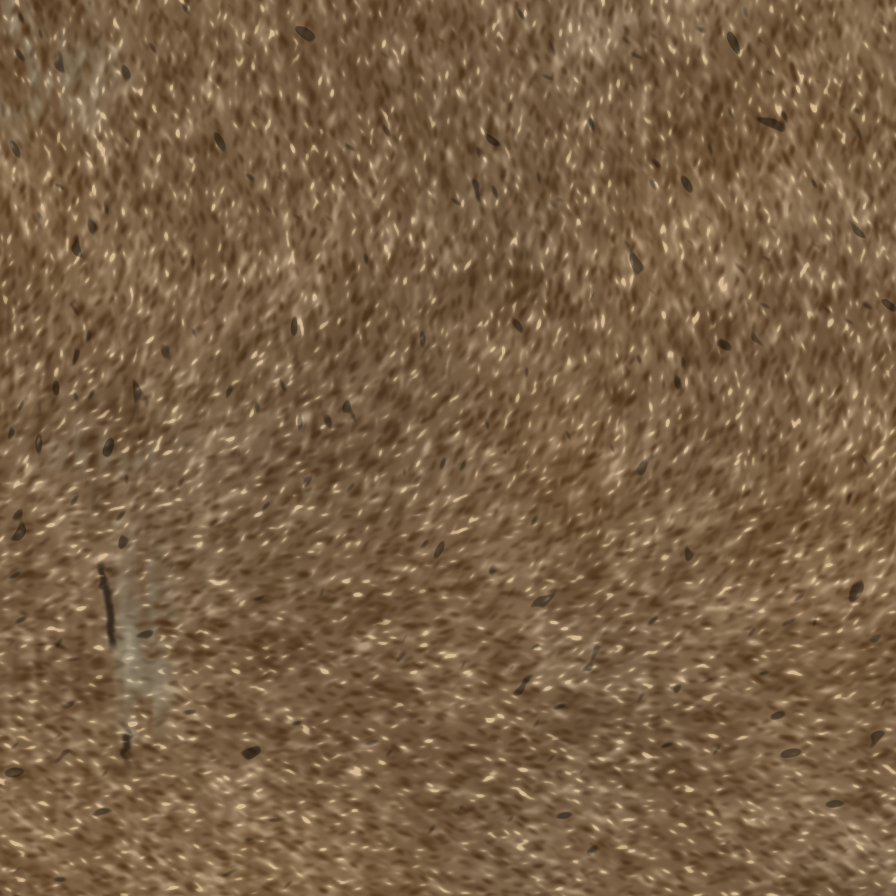
Reproduce this texture procedurally as a Shadertoy shader.

```glsl
// Worn brown hide: short soft fibres whose direction turns from upright at the
// top to nearly level at the bottom. Oriented cellular grains at several scales
// drive a brown ramp; grey scuffs, a broken crack and pale flecks lie on top.

const vec3 BASE_BROWN = vec3(0.476, 0.376, 0.268);
const vec3 TONE_STEP = vec3(0.068, 0.068, 0.064);  // colour change per unit of tone
const vec3 SCUFF_GREY = vec3(0.49, 0.45, 0.37);
const vec3 CRACK_BROWN = vec3(0.17, 0.13, 0.09);
const vec3 FLECK_GLOW = vec3(0.15, 0.14, 0.10);

const float COARSE_CELLS = 64.0;   // cells across the canvas
const float FINE_CELLS = 108.0;
const float MOTTLE_CELLS = 19.0;
const float COARSE_GAIN = 2.2;
const float FINE_GAIN = 2.2;
const float MOTTLE_GAIN = 0.9;
const float SKEW = 0.10;           // lifts highlights more than it deepens shadows
const float FIBRE_JITTER = 1.0;    // random turn of each fibre, in radians

vec3 hash3(vec2 cell) {
    vec3 h = fract(cell.xyx * vec3(0.1031, 0.1030, 0.0973));
    h += dot(h, h.yxz + 33.33);
    return fract((h.xxy + h.yzz) * h.zyx);
}

// Signed cellular noise: one soft elongated fibre per cell, light or dark.
float fibres(vec2 p, float angle, float thinness) {
    vec2 home = floor(p);
    float sum = 0.0;
    for (int j = -1; j <= 1; j++) {
        for (int i = -1; i <= 1; i++) {
            vec2 cell = home + vec2(i, j);
            vec3 rnd = hash3(cell + 57.0);
            float turn = angle + FIBRE_JITTER * (fract(rnd.z * 7.31) - 0.5);
            vec2 along = vec2(cos(turn), sin(turn));
            vec2 d = p - cell - rnd.xy;
            float across = dot(d, vec2(-along.y, along.x));
            float fade = max(0.0, 1.0 - dot(d, d));
            sum += (2.0 * rnd.z - 1.0) * fade * fade * exp(-thinness * across * across);
        }
    }
    return sum;
}

// Slow drift from layered sines, roughly -1 to 1.
float drift(vec2 p) {
    float a = sin(5.1 * p.x + 3.7 * p.y + 1.6 * sin(4.3 * p.y));
    float b = sin(9.7 * p.x - 7.9 * p.y + 1.3 * sin(6.1 * p.x + 2.0));
    float c = sin(17.0 * p.y + 8.0 * p.x + 1.7 * sin(11.0 * p.x));
    return 0.45 * a + 0.33 * b + 0.22 * c;
}

// Soft elliptical patch: 1 at the centre, 0 beyond the radius.
float patchMask(vec2 p, vec2 centre, vec2 radius) {
    return 1.0 - smoothstep(0.2, 1.0, length((p - centre) / radius));
}

// Direction of the nap, in radians from the horizontal.
float napAngle(vec2 p) {
    float height = p.y + 0.12 * (p.x - 0.3) + 0.05 * drift(p * 0.8);
    return mix(-0.2, 1.7, smoothstep(0.08, 0.85, height));
}

void mainImage(out vec4 fragColor, in vec2 fragCoord) {
    vec2 p = fragCoord / iResolution.xy;
    float nap = napAngle(p);
    float slow = drift(p);

    // Fibre layers
    float coarse = fibres(p * COARSE_CELLS, nap, 14.0);
    float fine = fibres(p * FINE_CELLS + 211.0, nap, 11.0);
    float mottle = fibres(p * MOTTLE_CELLS + 83.0, nap, 3.0);
    float weave = fibres(p * vec2(70.0, 16.0) + 419.0, 1.57, 9.0);
    float weaveAmount = max(smoothstep(0.5, 1.0, p.y), 1.0 - smoothstep(0.1, 0.4, p.x));

    // Tone and brown ramp
    float tone = COARSE_GAIN * coarse + FINE_GAIN * fine + MOTTLE_GAIN * mottle
               + 0.8 * weaveAmount * weave + 0.25 * slow;
    tone = clamp(tone + SKEW * (tone * tone - 1.0), -2.5, 3.2);
    vec3 colour = BASE_BROWN + TONE_STEP * tone;
    colour += vec3(0.008, 0.0, -0.010) * slow;

    // Grey scuffs, ragged along the fibres
    float scuff = patchMask(p, vec2(0.158, 0.28), vec2(0.055, 0.17));
    scuff = max(scuff, 0.8 * patchMask(p, vec2(0.04, 0.93), vec2(0.14, 0.13)));
    scuff = max(scuff, 0.45 * patchMask(p, vec2(0.12, 0.50), vec2(0.14, 0.04)));
    scuff *= smoothstep(-0.45, 0.4, 0.7 * weave + 0.6 * mottle + 0.4 * coarse);
    colour = mix(colour, SCUFF_GREY + 0.6 * TONE_STEP * tone, 0.8 * scuff);

    // Broken crack beside the lower scuff
    float crackX = 0.142 - 0.125 * (p.y - 0.15) + 0.002 * sin(45.0 * p.y) + 0.004 * coarse;
    float crackSpan = smoothstep(0.13, 0.17, p.y) * (1.0 - smoothstep(0.34, 0.50, p.y));
    float crackGaps = smoothstep(-0.5, 0.6, sin(38.0 * p.y + 1.9) + 0.5 * sin(91.0 * p.y));
    float crack = 1.0 - smoothstep(0.001, 0.007, abs(p.x - crackX));
    colour = mix(colour, CRACK_BROWN, 0.85 * crack * crackSpan * crackGaps);

    // Pale flecks and rare dark pits
    float fleck = smoothstep(0.48, 0.90, fine + 0.25 * coarse);
    float pit = smoothstep(0.68, 1.0, fibres(p * 44.0 + 631.0, nap + 0.6, 12.0));
    colour += FLECK_GLOW * fleck;
    colour *= 1.0 - 0.4 * pit;

    fragColor = vec4(clamp(colour, 0.0, 1.0), 1.0);
}
```
